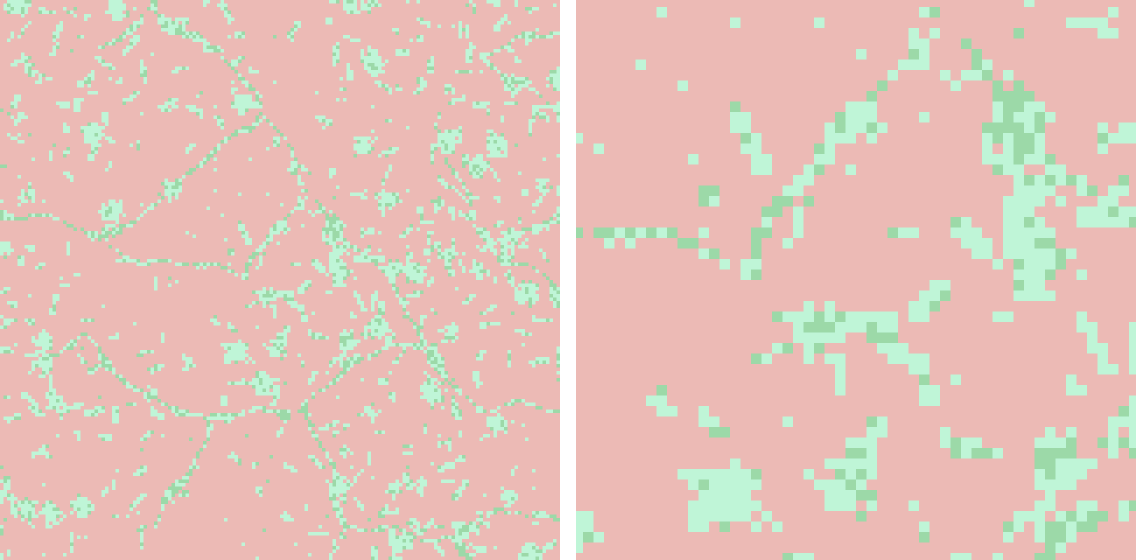
Left, the full canvas; right, a detail of the centre.
Reproduce this texture procedurally as a WebGL 1 fragment shader.

```glsl
precision highp float;
// Draws a blocky pink field crossed by broken mint veins, flecks and ragged clumps.

uniform vec2 u_resolution;

const vec3 PINK = vec3(0.925, 0.728, 0.708);
const vec3 MINT = vec3(0.750, 0.960, 0.845);
const vec3 GREEN = vec3(0.610, 0.850, 0.660);

const float BLOCKS = 160.0;        // mosaic blocks across the canvas
const float VEIN_SCALE = 4.0;      // cellular cells across the canvas
const float VEIN_KEPT = 0.46;      // share of cell borders that show
const float VEIN_WIDTH = 0.0036;   // half width
const float KNOT_WIDTH = 0.011;    // extra half width where veins swell
const float FLECK_SCALE = 26.0;
const float FLECK_WIDTH = 0.0044;
const float FLECK_LENGTH = 0.017;  // longest half length
const float CLUMP_SCALE = 11.0;
const float CLUMP_RADIUS = 0.018;
const float DUST = 0.008;          // share of lone blocks
const float VEIN_GREEN = 0.48;     // chance of a darker block
const float FLECK_GREEN = 0.18;

float hash(vec2 p) {
  vec3 q = fract(vec3(p.xyx) * vec3(0.1031, 0.1030, 0.0973));
  q += dot(q, q.yzx + 33.33);
  return fract((q.x + q.y) * q.z);
}

vec2 hash2(vec2 p) {
  return vec2(hash(p + 17.3), hash(p + 71.9));
}

// Share of flecks present: crowded and bare regions from layered sines.
float crowding(vec2 p) {
  float across = sin(7.0 * p.x + 2.2 + 0.7 * sin(5.0 * p.y));
  float along = sin(10.0 * p.y + 2.0 * sin(6.0 * p.x) + 3.6);
  return clamp(0.5 + 0.28 * across + 0.2 * along, 0.08, 0.95);
}

vec2 meander(vec2 p) {
  return p + 0.013 * sin(23.0 * p.yx + vec2(0.4, 2.1))
           + 0.005 * sin(67.0 * p.yx + 19.0 * p + vec2(1.7, 0.2));
}

// Borders of jittered cells, some left out, swelling here and there.
bool onVein(vec2 p) {
  vec2 q = meander(p) * VEIN_SCALE;
  vec2 cell = floor(q);
  vec2 nearA = vec2(9.0), nearB = vec2(9.0), idA = cell, idB = cell;
  for (int y = -1; y <= 1; y++) {
    for (int x = -1; x <= 1; x++) {
      vec2 id = cell + vec2(float(x), float(y));
      vec2 d = id + hash2(id) - q;
      if (dot(d, d) < dot(nearA, nearA)) {
        nearB = nearA; idB = idA;
        nearA = d; idA = id;
      } else if (dot(d, d) < dot(nearB, nearB)) {
        nearB = d; idB = id;
      }
    }
  }
  float border = dot(0.5 * (nearA + nearB), normalize(nearB - nearA)) / VEIN_SCALE;
  float swell = sin(31.0 * p.x + 2.0 * sin(17.0 * p.y)) * sin(27.0 * p.y + 1.3);
  float width = VEIN_WIDTH + KNOT_WIDTH * smoothstep(0.6, 1.0, swell);
  return hash(idA + idB + 5.0) < VEIN_KEPT && border < width;
}

// Distance to the nearest scattered stroke of random angle and length.
float strokes(vec2 p, float scale, float reach, float radius, float seed) {
  vec2 cell = floor(p * scale);
  float nearest = 1.0;
  for (int y = -1; y <= 1; y++) {
    for (int x = -1; x <= 1; x++) {
      vec2 id = cell + vec2(float(x), float(y));
      vec2 key = id + seed;
      vec2 center = (id + hash2(key)) / scale;
      if (hash(key + 41.0) > crowding(center)) continue;
      float angle = 6.2832 * hash(key + 7.0);
      vec2 dir = vec2(cos(angle), sin(angle));
      float halfLength = reach * hash(key + 29.0);
      vec2 d = p - center;
      d -= dir * clamp(dot(d, dir), -halfLength, halfLength);
      nearest = min(nearest, length(d) - radius * (0.55 + 0.9 * hash(key + 53.0)));
    }
  }
  return nearest;
}

vec3 blockColor(vec2 block) {
  vec2 p = (block + 0.5) / BLOCKS;
  float grain = hash(block + 211.0);
  float shade = hash(block + 97.0);
  if (onVein(p) && grain > 0.1) return shade < VEIN_GREEN ? GREEN : MINT;
  float fleck = strokes(p, FLECK_SCALE, FLECK_LENGTH, FLECK_WIDTH, 100.0);
  float clump = strokes(p, CLUMP_SCALE, 0.004, CLUMP_RADIUS * 0.8, 300.0);
  clump += 0.014 * (grain - 0.4);
  bool marked = min(fleck, clump) < 0.0 || grain < DUST;
  if (!marked) return PINK;
  return shade < FLECK_GREEN ? GREEN : MINT;
}

void main() {
  // Blend the four nearest blocks over one pixel for smooth block edges.
  float side = min(u_resolution.x, u_resolution.y);
  vec2 q = gl_FragCoord.xy / side * BLOCKS - 0.5;
  vec2 block = floor(q);
  vec2 w = clamp((q - block - 0.5) * side / BLOCKS + 0.5, 0.0, 1.0);
  vec3 low = mix(blockColor(block), blockColor(block + vec2(1.0, 0.0)), w.x);
  vec3 high = mix(blockColor(block + vec2(0.0, 1.0)), blockColor(block + 1.0), w.x);
  gl_FragColor = vec4(mix(low, high, w.y), 1.0);
}
```
